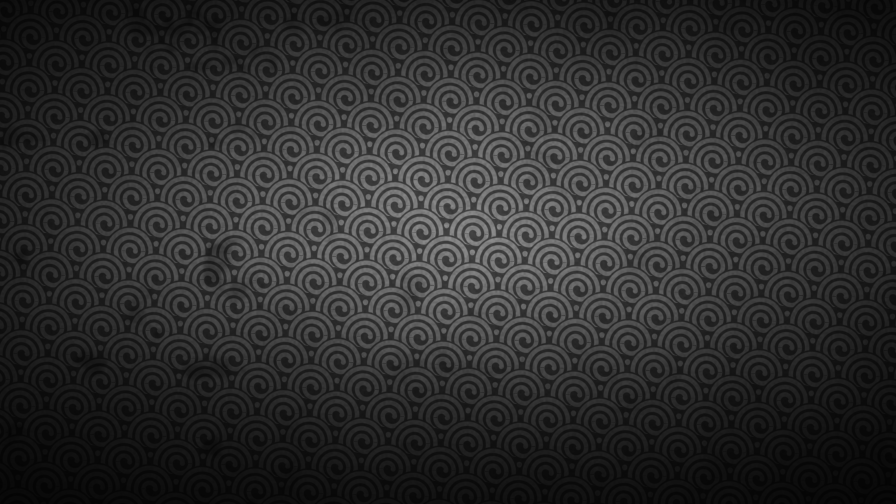
This pattern is drawn by a Shadertoy shader. Its source:

```glsl
const float SCALE_WIDTH = 0.1046;  // repeat width, in canvas heights
const float ROW_STEP = 0.5;        // row distance, in scale widths
const float TILT = 0.027;
const float SCALE_RADIUS = 0.47;
const float LINE_HALF = 0.042;
const vec2 LATTICE_ORIGIN = vec2(-0.0016, 0.0896);

float hash(vec2 p) {
    vec3 q = fract(vec3(p.xyx) * 0.1031);
    q += dot(q, q.yzx + 33.33);
    return fract((q.x + q.y) * q.z);
}

float valueNoise(vec2 p) {
    vec2 cell = floor(p), f = fract(p);
    f = f * f * (3.0 - 2.0 * f);
    float low = mix(hash(cell), hash(cell + vec2(1.0, 0.0)), f.x);
    float high = mix(hash(cell + vec2(0.0, 1.0)), hash(cell + 1.0), f.x);
    return mix(low, high, f.y);
}

float fbm(vec2 p) {
    float sum = 0.0, amplitude = 0.5;
    for (int i = 0; i < 4; i++) {
        sum += amplitude * valueNoise(p);
        p = p * 2.03 + 17.0;
        amplitude *= 0.5;
    }
    return sum;
}

float ring(vec2 p, float radius, float halfWidth) {
    return abs(length(p) - radius) - halfWidth;
}

float disc(vec2 p, vec2 center, float radius) {
    return length(p - center) - radius;
}

float fill(float dist, float blur) {
    return 1.0 - smoothstep(-blur, blur, dist);
}

// Arches whose inner line curls under into a spiral, and a dot in the tail
float motif(vec2 p, float blur) {
    const float eyeRadius = 0.115, innerRadius = 0.258, outerRadius = 0.398;
    float outerArch = max(ring(p, outerRadius, LINE_HALF), -0.2 - p.y);
    float innerArch = max(ring(p, innerRadius, LINE_HALF), p.x > 0.0 ? -p.y : -0.2 - p.y);
    float eye = max(ring(p, eyeRadius, LINE_HALF), -p.y);
    float eyeTip = disc(p, vec2(eyeRadius - 0.005, 0.0), LINE_HALF + 0.005);
    vec2 curlCenter = vec2(0.5 * (innerRadius - eyeRadius), 0.0);
    float curlRadius = 0.5 * (innerRadius + eyeRadius);
    float curl = max(ring(p - curlCenter, curlRadius, LINE_HALF), p.y);
    float tailDot = disc(p, vec2(0.0, -0.352), 0.054);
    float spiral = min(min(innerArch, curl), min(eye, eyeTip));
    return fill(min(spiral, min(outerArch, tailDot)), blur);
}

// Position relative to the nearest scale centre of a row
vec2 scaleLocal(vec2 p, float row) {
    float x = p.x - 0.5 * mod(row, 2.0);
    return vec2(x - round(x), p.y - row * ROW_STEP);
}

// Each row covers the one above it
float scales(vec2 p, float blur) {
    float row = floor(p.y / ROW_STEP);
    vec2 front = scaleLocal(p, row);
    vec2 back = scaleLocal(p, row + 1.0);
    float cover = fill(length(front) - SCALE_RADIUS, blur);
    return mix(motif(back, blur), motif(front, blur), cover);
}

vec2 toLattice(vec2 p, vec2 origin, float angle) {
    float c = cos(angle), s = sin(angle);
    p -= origin;
    return vec2(c * p.x - s * p.y, s * p.x + c * p.y) / SCALE_WIDTH;
}

float spotlight(vec2 p, vec2 center, vec2 spread) {
    vec2 d = (p - center) / spread;
    return exp(-0.5 * dot(d, d));
}

// Smudges, dark stains and fine grain
float wear(vec2 p) {
    float smudge = mix(0.88, 1.12, fbm(p * 7.0 + 40.0));
    float stain = smoothstep(0.60, 0.80, fbm(p * 13.0 + 9.0));
    float leftSide = smoothstep(0.3, -0.6, p.x);
    float grain = mix(0.92, 1.08, valueNoise(p * 230.0 + 500.0));
    return smudge * grain * (1.0 - stain * mix(0.12, 0.35, leftSide));
}

void mainImage(out vec4 fragColor, in vec2 fragCoord) {
    vec2 p = (fragCoord - 0.5 * iResolution.xy) / iResolution.y;
    float blur = 0.85 / (iResolution.y * SCALE_WIDTH);
    float lines = scales(toLattice(p, LATTICE_ORIGIN, TILT), blur);

    float light = 0.016 + 0.475 * spotlight(p, vec2(0.02, 0.07), vec2(0.58, 0.27));
    float tone = light * mix(0.48, 1.0, lines) * wear(p);
    fragColor = vec4(vec3(tone), 1.0);
}
```
